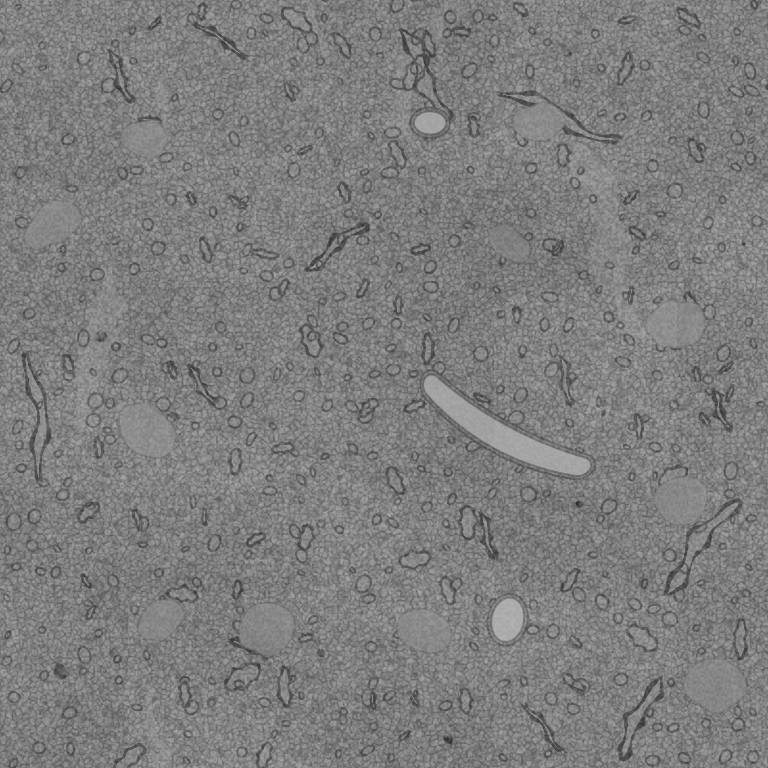
Give the GLSL for this texture, as a WebGL 1 fragment shader.

```glsl
precision highp float;
// Grey electron micrograph of brain tissue: grainy neuropil, myelin rings, pale cell bodies and vessels.
uniform vec2 u_resolution;

#define BASE_TONE 0.535
#define GRAIN_AMOUNT 0.15
#define GRAIN_SCALE 400.0
#define MEMBRANE_SCALE 125.0
#define MEMBRANE_DEPTH 0.085
#define RING_DENSITY 0.5
#define INK_TONE 0.27
#define INK_WIDTH 0.0009
#define SOMA_TONE 0.56
#define LUMEN_TONE 0.645
#define TILE_CONTRAST 0.03

vec3 hash3(vec2 p) {
  vec3 q = fract(p.xyx * vec3(0.1031, 0.1030, 0.0973));
  q += dot(q, q.yxz + 33.33);
  return fract((q.xxy + q.yzz) * q.zyx);
}

float noise(vec2 p) {
  vec2 i = floor(p), f = fract(p);
  f = f * f * (3.0 - 2.0 * f);
  vec2 e = vec2(1.0, 0.0);
  return mix(mix(hash3(i).x, hash3(i + e).x, f.x),
             mix(hash3(i + e.yx).x, hash3(i + e.xx).x, f.x), f.y);
}

float fbm(vec2 p) {
  float sum = 0.0, amp = 0.5;
  for (int i = 0; i < 4; i++) {
    sum += amp * noise(p);
    p = p * 2.03 + 17.0;
    amp *= 0.5;
  }
  return sum;
}

vec2 rotate(vec2 p, float a) {
  return vec2(cos(a) * p.x + sin(a) * p.y, cos(a) * p.y - sin(a) * p.x);
}

float ellipse(vec2 p, vec2 r) {
  p += 1e-5;
  float k = length(p / r);
  return k * (k - 1.0) / length(p / (r * r));
}

// Distance to scattered wavy ellipses; lengths and aspects are (min, max), tilt is (mean, spread).
float scatter(vec2 p, float scale, float density, vec2 lengths, vec2 aspects, vec2 tilt, float bend, float seed) {
  float d = 1.0;
  vec2 cell = floor(p * scale);
  for (int y = -1; y <= 1; y++) {
    for (int x = -1; x <= 1; x++) {
      vec2 id = cell + vec2(float(x), float(y));
      vec3 place = hash3(id + seed * 17.3), form = hash3(id + seed * 31.7 + 5.1);
      if (place.z > density) continue;
      vec2 q = p - (id + 0.15 + 0.7 * place.xy) / scale;
      q = rotate(q, tilt.x + tilt.y * (form.x - 0.5));
      float halfLength = mix(lengths.x, lengths.y, form.y * form.y);
      float phase = 6.28 * form.z;
      q.y += bend * halfLength * sin(q.x / halfLength * 3.5 + phase);
      q.y *= 1.0 + 4.0 * bend * sin(q.x / halfLength * 8.0 + phase);
      d = min(d, ellipse(q, halfLength * vec2(1.0, mix(aspects.x, aspects.y, form.z))));
    }
  }
  return d;
}

// Small neurites: x is the membrane line, y a random shade per cell.
vec2 neuropil(vec2 p) {
  vec2 cell = floor(p);
  float near = 8.0, next = 8.0, shade = 0.0;
  for (int y = -1; y <= 1; y++) {
    for (int x = -1; x <= 1; x++) {
      vec2 id = cell + vec2(float(x), float(y));
      vec3 h = hash3(id);
      float d = length(id + h.xy - p);
      if (d < near) { next = near; near = d; shade = h.z; }
      else next = min(next, d);
    }
  }
  return vec2(1.0 - smoothstep(0.0, 0.4, next - near), shade);
}

float px;
float fill(float d) { return smoothstep(px, -px, d); }
float line(float d, float w) { return 1.0 - smoothstep(w, w + 1.3 * px, abs(d)); }

void main() {
  vec2 uv = gl_FragCoord.xy / u_resolution.y;
  px = 1.0 / u_resolution.y;
  vec2 warp = vec2(noise(uv * 45.0), noise(uv * 45.0 + 70.0)) - 0.5;
  vec2 p = uv + 0.004 * warp;
  float rough = noise(uv * 160.0);

  // Neuropil with dark organelles
  vec2 web = neuropil(p * MEMBRANE_SCALE);
  float tone = BASE_TONE - MEMBRANE_DEPTH * web.x + 0.05 * (web.y - 0.5);
  float organelle = scatter(p, 62.0, 0.3, vec2(0.002, 0.005), vec2(0.5, 1.0), vec2(0.0, 6.28), 0.0, 1.0);
  tone = mix(tone, 0.42, 0.7 * fill(organelle));

  // Pale, mostly upright dendrites
  float dendrite = scatter(uv + 0.016 * warp, 4.0, 0.5, vec2(0.04, 0.15), vec2(0.08, 0.17), vec2(1.6, 0.9), 0.06, 2.0);
  tone = mix(tone, 0.555, 0.75 * fill(dendrite));

  // Myelin: round rings, stretched rings and long wavy sheaths
  float rings = scatter(p, 30.0, RING_DENSITY, vec2(0.0045, 0.011), vec2(0.5, 0.95), vec2(0.0, 6.28), 0.0, 3.0);
  float ovals = scatter(p, 14.0, 0.38, vec2(0.009, 0.026), vec2(0.22, 0.5), vec2(0.2, 4.0), 0.04, 4.0);
  float sheaths = scatter(p, 5.0, 0.7, vec2(0.028, 0.085), vec2(0.07, 0.14), vec2(1.9, 2.8), 0.09, 5.0);
  tone = mix(tone, 0.54, 0.8 * fill(min(rings, min(ovals, sheaths))));
  float ink = 0.75 * line(rings, INK_WIDTH * 0.7);
  ink = max(ink, 0.9 * line(ovals, INK_WIDTH * (0.7 + rough)));
  ink = max(ink, line(sheaths, INK_WIDTH * (0.7 + 1.6 * rough)));
  tone = mix(tone, INK_TONE, ink * (0.6 + 0.4 * rough));

  // Rare dense clumps
  float clump = scatter(p + 0.006 * warp, 10.0, 0.16, vec2(0.004, 0.009), vec2(0.6, 1.0), vec2(0.0, 6.28), 0.0, 6.0);
  tone = mix(tone, mix(0.16, 0.5, rough), 0.85 * fill(clump));

  // Cell bodies
  float soma = scatter(uv + 0.008 * warp, 4.0, 0.6, vec2(0.03, 0.058), vec2(0.55, 0.95), vec2(0.0, 1.6), 0.0, 8.0);
  tone = mix(tone, SOMA_TONE - 0.05 * fbm(uv * 30.0), 0.9 * fill(soma));
  tone = mix(tone, 0.42, 0.55 * line(soma, 0.0004));

  // Vessels: one long curved, two cut across
  vec2 q = rotate(uv - vec2(0.66, 0.447), -0.5);
  q.y += 0.018 - 1.3 * q.x * q.x;
  float vessel = length(vec2(max(abs(q.x) - 0.11, 0.0), q.y)) - 0.017 + 0.3 * q.x * q.x;
  vessel = min(vessel, ellipse(uv - vec2(0.56, 0.84), vec2(0.021, 0.015)));
  vessel = min(vessel, ellipse(rotate(uv - vec2(0.661, 0.193), -0.2), vec2(0.021, 0.029)));
  tone = mix(tone, 0.47, 0.85 * fill(vessel - 0.005));
  tone = mix(tone, 0.33, 0.7 * line(vessel - 0.005, 0.0004));
  tone = mix(tone, LUMEN_TONE, fill(vessel));
  tone = mix(tone, 0.35, 0.6 * line(vessel, 0.0004));

  // Uneven exposure, stitched tiles and sensor grain
  tone += 0.09 * (fbm(uv * vec2(3.0, 6.0) + 9.0) - 0.47);
  tone += TILE_CONTRAST * (hash3(floor(uv * vec2(4.2, 7.5) + 0.3)).y - 0.5);
  float grain = noise(uv * GRAIN_SCALE) - 0.5;
  tone += GRAIN_AMOUNT * grain * mix(1.0, 0.3, max(fill(vessel), 0.6 * fill(soma)));
  gl_FragColor = vec4(vec3(clamp(tone, 0.0, 1.0)), 1.0);
}
```
